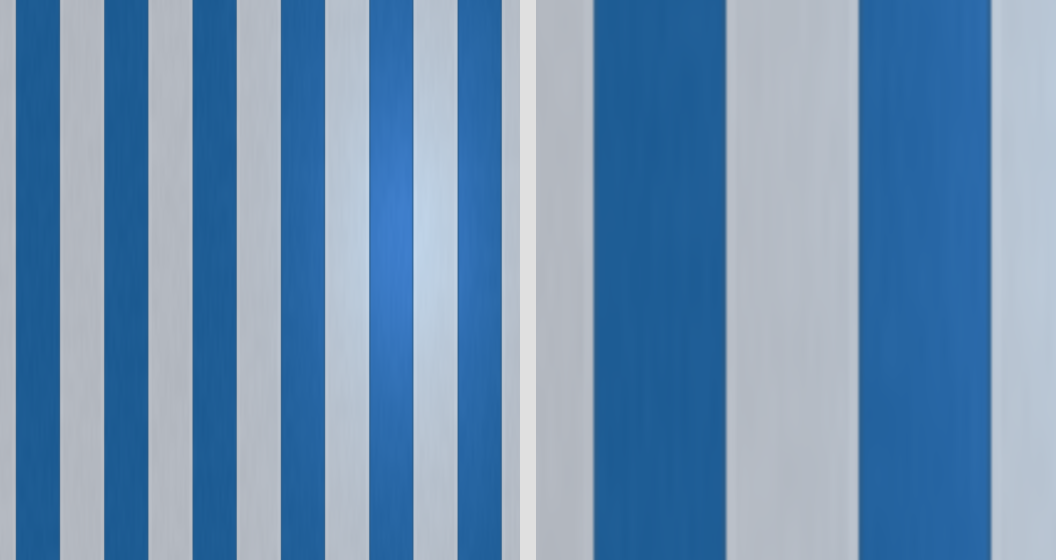
Left, the full canvas; right, a detail of the centre.
Reproduce this pattern procedurally as a WebGL 1 fragment shader.

```glsl
precision highp float;

uniform vec2 u_resolution;

const float PERIOD = 0.1699;      // one blue and one pale stripe, in canvas widths
const float FIRST_EDGE = 0.0305;  // left side of the first blue stripe
const float EDGE_SOFTNESS = 0.0016;

const vec3 BLUE = vec3(0.112, 0.358, 0.575);
const vec3 BLUE_LIT = vec3(0.245, 0.495, 0.800);
const vec3 PALE = vec3(0.702, 0.721, 0.752);
const vec3 PALE_LIT = vec3(0.745, 0.825, 0.905);
const vec3 RIM = vec3(0.175, 0.360, 0.525);

float hash(vec2 p) {
  vec3 q = fract(vec3(p.xyx) * 0.1031);
  q += dot(q, q.yzx + 33.33);
  return fract((q.x + q.y) * q.z);
}

float valueNoise(vec2 p) {
  vec2 cell = floor(p);
  vec2 f = fract(p);
  f = f * f * (3.0 - 2.0 * f);
  float low = mix(hash(cell), hash(cell + vec2(1.0, 0.0)), f.x);
  float high = mix(hash(cell + vec2(0.0, 1.0)), hash(cell + vec2(1.0, 1.0)), f.x);
  return mix(low, high, f.y);
}

// Signed distance to the nearest stripe edge, positive inside blue
float stripeDistance(float x) {
  float phase = fract((x - FIRST_EDGE) / PERIOD);
  return (0.25 - abs(phase - 0.25 - step(0.75, phase))) * PERIOD;
}

float spot(vec2 p, vec2 center, vec2 radius) {
  vec2 d = (p - center) / radius;
  return exp(-dot(d, d));
}

// Tall soft sheen with a brighter core
float sheen(vec2 uv) {
  float halo = spot(uv, vec2(0.78, 0.58), vec2(0.23, 0.58));
  float core = spot(uv, vec2(0.785, 0.57), vec2(0.12, 0.22));
  return 0.62 * halo + 0.38 * core;
}

// Faint upright fibres plus broad mottling
float fabric(vec2 uv) {
  float fibres = valueNoise(uv * vec2(210.0, 26.0)) - 0.5;
  float mottle = valueNoise(uv * vec2(34.0, 22.0) + 17.0) - 0.5;
  return 0.014 * fibres + 0.008 * mottle;
}

void main() {
  vec2 uv = gl_FragCoord.xy / u_resolution;
  float edge = stripeDistance(uv.x);
  float softness = max(EDGE_SOFTNESS, 0.75 / u_resolution.x);
  float light = sheen(uv);

  // Blue darkens to a greyer rim, pale gains a thin highlight
  vec3 blue = mix(BLUE, BLUE_LIT, light);
  float rim = 1.0 - smoothstep(0.001, 0.0045, abs(edge));
  blue = mix(blue, RIM, 0.7 * rim);
  vec3 pale = mix(PALE, PALE_LIT, light);
  pale += 0.02 * (1.0 - smoothstep(0.001, 0.004, abs(edge + 0.004)));

  vec3 color = mix(pale, blue, smoothstep(-softness, softness, edge));
  color += fabric(uv);
  gl_FragColor = vec4(color, 1.0);
}
```
